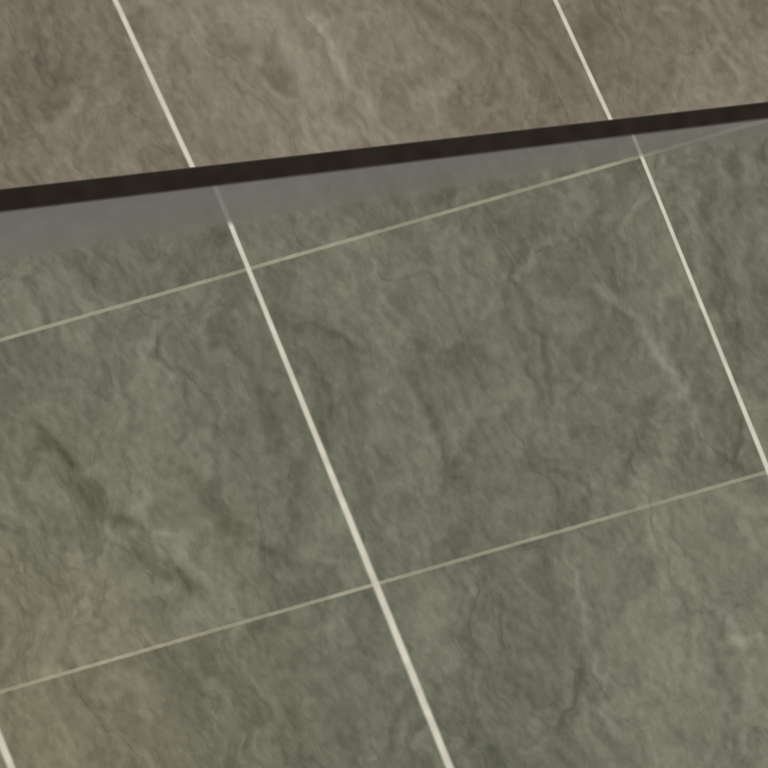
This texture is drawn by a three.js fragment shader. Its source:

```glsl
// Slate tiles with pale slanted grout, a dark gap and a smooth ledge dividing wall from floor
varying vec2 vUv;

float hash(vec2 p) {
  p = fract(p * vec2(0.1031, 0.1137));
  p += dot(p, p.yx + 33.33);
  return fract((p.x + p.y) * p.x * 17.3);
}

float noise(vec2 p) {
  vec2 i = floor(p), f = fract(p);
  f = f * f * (3.0 - 2.0 * f);
  return mix(mix(hash(i), hash(i + vec2(1, 0)), f.x),
             mix(hash(i + vec2(0, 1)), hash(i + vec2(1, 1)), f.x), f.y);
}

float fbm(vec2 p) {
  float sum = 0.0, amp = 0.5;
  for (int i = 0; i < 5; i++) {
    sum += amp * noise(p);
    p = mat2(1.6, 1.2, -1.2, 1.6) * p + 17.0;
    amp *= 0.5;
  }
  return sum;
}

// Soft line of a given half width around a signed distance
float stroke(float d, float halfWidth) {
  return 1.0 - smoothstep(halfWidth * 0.35, halfWidth * 1.5, abs(d));
}

// Ragged streak from a to b, fading at both ends
float vein(vec2 p, vec2 a, vec2 b, float width) {
  vec2 ab = b - a;
  float t = dot(p - a, ab) / dot(ab, ab);
  float d = dot(p - a, normalize(vec2(-ab.y, ab.x)));
  d += 0.035 * (noise(p * 16.0) - 0.5) + 0.014 * (noise(p * 55.0) - 0.5);
  float ends = smoothstep(-0.1, 0.15, t) * (1.0 - smoothstep(0.75, 1.1, t));
  return ends * exp(-d * d / (width * width)) * (0.5 + 0.5 * noise(p * 40.0));
}

// Stone brightness: cloudy patches, cleft relief and fine grain along the slant
float slate(vec2 p, vec2 tile) {
  vec2 q = vec2(dot(p, vec2(0.88, 0.47)), dot(p, vec2(-0.47, 0.88)));
  q += 7.0 * vec2(hash(tile + 20.0), hash(tile + 41.0));
  vec2 warp = vec2(fbm(q * 7.0), fbm(q * 7.0 + 31.0)) - 0.5;
  vec2 cleft = q * vec2(34.0, 19.0) + warp * 7.0;
  float relief = fbm(cleft) - fbm(cleft + vec2(0.45, -0.35));
  float clouds = fbm(q * vec2(7.0, 3.5) + warp * 2.0) - 0.48;
  float grain = fbm(q * vec2(150.0, 85.0)) - 0.48;
  float crack = stroke(fbm(q * vec2(9.0, 3.0) + warp) - 0.5, 0.012);
  return 0.15 * clouds + 0.13 * relief + 0.10 * grain - 0.025 * crack;
}

void main() {
  vec2 p = vUv;
  float gapTop = 0.753 + 0.114 * p.x;
  float gapBottom = 0.724 + 0.122 * p.x;
  float ledgeBottom = 0.661 + 0.163 * p.x;
  float wall = smoothstep(-0.002, 0.002, p.y - gapTop);
  bool onWall = p.y > 0.5 * (gapTop + gapBottom);

  // Sheared tile coordinates; the wall shows only one course
  vec2 grid = onWall
    ? vec2((p.x + 0.463 * p.y - 0.613) / 0.573, 5.5)
    : vec2((p.x + 0.404 * p.y - 0.586) / 0.571, (p.y - 0.287 * p.x - 0.099) / 0.458);
  vec2 tile = floor(grid);
  vec2 toJoint = grid - floor(grid + 0.5);
  float tone = slate(p, tile) + 0.015 * (hash(tile + 9.0) - 0.5);

  // Stone colour, with warm wear in the lower left corner
  vec3 floorStone = mix(vec3(0.435, 0.438, 0.378), vec3(0.49, 0.475, 0.39),
                        1.0 - smoothstep(0.05, 0.5, length(p * vec2(1.0, 0.9))));
  floorStone *= 1.0 - 0.09 * exp(-20.0 * dot(p - vec2(0.42, 0.5), p - vec2(0.42, 0.5)));
  vec3 wallStone = vec3(0.475, 0.44, 0.385);
  vec3 color = (onWall ? wallStone : floorStone) + tone * vec3(1.0, 0.98, 0.9);

  // Long pale and dark streaks in the stone
  float pale = vein(p, vec2(0.79, 0.65), vec2(0.95, 0.37), 0.009)
    + 0.7 * vein(p, vec2(0.74, 0.28), vec2(0.81, 0.03), 0.005)
    + 0.8 * vein(p, vec2(0.40, 0.98), vec2(0.50, 0.82), 0.006)
    + 0.6 * vein(p, vec2(0.93, 0.23), vec2(0.98, 0.15), 0.008);
  float dark = vein(p, vec2(0.03, 0.46), vec2(0.29, 0.18), 0.009)
    + 0.8 * vein(p, vec2(0.52, 0.52), vec2(0.61, 0.36), 0.008)
    + 0.6 * vein(p, vec2(0.22, 0.40), vec2(0.43, 0.22), 0.011);
  color += 0.10 * pale - 0.10 * dark;

  // Thin worn cross joints, then bright slanted joints that widen towards the bottom
  float wear = 0.35 + 0.6 * noise(p * vec2(13.0, 9.0)) * (0.6 + 0.6 * noise(p * 90.0));
  float crossJoint = stroke(toJoint.y * 0.44, 0.0026) * wear;
  color = mix(color, vec3(0.65, 0.63, 0.54), crossJoint);
  float halfWidth = onWall ? 0.0036 : mix(0.0053, 0.0032, smoothstep(0.0, 0.8, p.y));
  halfWidth *= 1.0 - 0.2 * step(0.5, grid.x);
  float joint = stroke(toJoint.x * 0.528, halfWidth);
  color = mix(color, vec3(0.83, 0.81, 0.74) + 0.08 * (noise(p * 70.0) - 0.5), 0.94 * joint);

  // Smooth grey ledge with a soft lower lip
  float ledge = smoothstep(-0.006, 0.005, p.y - ledgeBottom) * (1.0 - wall);
  float rise = clamp((p.y - ledgeBottom) / (gapBottom - ledgeBottom), 0.0, 1.0);
  vec3 ledgeColor = mix(vec3(0.43, 0.425, 0.385), vec3(0.425, 0.41, 0.395), rise);
  ledgeColor += 0.03 * (fbm(p * vec2(30.0, 60.0)) - 0.5);
  color = mix(color, ledgeColor, ledge * mix(0.92, 0.65, p.x));

  // Shadowed gap under the wall
  float gap = smoothstep(-0.003, 0.003, p.y - gapBottom) * (1.0 - wall);
  color = mix(color, vec3(0.16, 0.14, 0.115) + 0.03 * (noise(p * 60.0) - 0.5), gap);
  gl_FragColor = vec4(color, 1.0);
}
```
